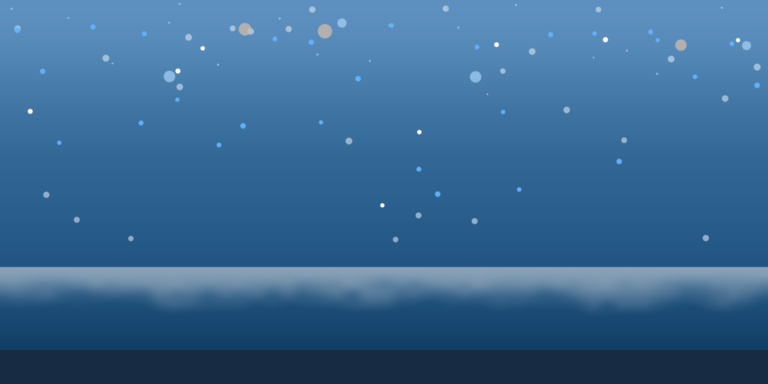
Reproduce this background procedurally as a Shadertoy shader.

```glsl
// Blue dusk sky with drifting round flakes above a misty water band and a dark shore.

// Layout, in canvas heights from the bottom
const float HORIZON = 0.3047;
const float SHORE = 0.0885;

// Colours
const vec3 SKY_TOP = vec3(0.365, 0.565, 0.745);
const vec3 SKY_MID = vec3(0.215, 0.425, 0.605);
const vec3 SKY_LOW = vec3(0.13, 0.33, 0.51);
const vec3 WATER_TOP = vec3(0.16, 0.36, 0.54);
const vec3 WATER_DEEP = vec3(0.06, 0.24, 0.39);
const vec3 MIST = vec3(0.75, 0.79, 0.82);
const vec3 SHORE_COLOR = vec3(0.09, 0.17, 0.26);

// Flake tints, with opacity in the last value
const vec4 WHITE = vec4(1.0, 1.0, 1.0, 1.0);
const vec4 AZURE = vec4(0.38, 0.70, 1.0, 0.95);
const vec4 PALE = vec4(0.85, 0.90, 0.95, 0.60);
const vec4 ICE = vec4(0.68, 0.85, 1.0, 0.65);
const vec4 SAND = vec4(0.82, 0.74, 0.67, 0.75);

// Mist
const float MIST_OPACITY = 0.64;
const float MIST_REACH = 0.55;
const float MIST_WAVER = 0.16;

float hash(float n) {
    n = fract(n * 0.1031);
    n *= n + 33.33;
    return fract(n * (n + n));
}

float hash2(vec2 p) {
    return hash(p.x + 57.0 * p.y);
}

float noise(vec2 p) {
    vec2 cell = floor(p);
    vec2 f = fract(p);
    f = f * f * (3.0 - 2.0 * f);
    float low = mix(hash2(cell), hash2(cell + vec2(1, 0)), f.x);
    float high = mix(hash2(cell + vec2(0, 1)), hash2(cell + vec2(1, 1)), f.x);
    return mix(low, high, f.y);
}

vec3 skyColor(float y) {
    float t = (y - HORIZON) / (1.0 - HORIZON);
    vec3 color = mix(SKY_LOW, SKY_MID, clamp(t * 2.0, 0.0, 1.0));
    return mix(color, SKY_TOP, smoothstep(0.4, 1.0, t));
}

vec3 waterColor(vec2 p) {
    float depth = (HORIZON - p.y) / (HORIZON - SHORE);
    vec3 color = mix(WATER_TOP, WATER_DEEP, clamp(depth, 0.0, 1.0));
    // Soft, uneven lower edge of the mist
    float waver = noise(vec2(p.x * 9.0, p.y * 14.0)) - 0.5;
    waver += 0.5 * (noise(vec2(p.x * 24.0 + 7.0, p.y * 30.0)) - 0.5);
    float edge = depth + MIST_WAVER * waver * smoothstep(0.0, 0.3, depth);
    return mix(color, MIST, MIST_OPACITY * (1.0 - smoothstep(0.0, MIST_REACH, edge)));
}

// One layer of discs: one per column, denser near the top of the span
vec3 scatter(vec3 color, vec2 p, int count, float radius, vec2 span, vec4 tint, float seed) {
    float aspect = iResolution.x / iResolution.y;
    float pixel = 1.0 / iResolution.y;
    for (int i = 0; i < count; i++) {
        float id = float(i) + seed;
        float x = aspect * (float(i) + hash(id)) / float(count);
        float fall = mix(span.x, span.y, pow(hash(id + 31.7), 1.4));
        float size = radius * mix(0.85, 1.15, hash(id + 77.3));
        float dist = length(p - vec2(x, 1.0 - fall)) - size;
        color = mix(color, tint.rgb, tint.a * (1.0 - smoothstep(-pixel, pixel, dist)));
    }
    return color;
}

void mainImage(out vec4 fragColor, in vec2 fragCoord) {
    vec2 p = fragCoord / iResolution.y;
    float pixel = 1.0 / iResolution.y;

    // Sky and flakes, from fine to large
    vec3 color = skyColor(p.y);
    color = scatter(color, p, 18, 0.0022, vec2(0.01, 0.28), PALE, 211.0);
    color = scatter(color, p, 25, 0.0080, vec2(0.02, 0.64), PALE, 13.0);
    color = scatter(color, p, 27, 0.0063, vec2(0.06, 0.54), AZURE, 101.0);
    color = scatter(color, p, 8, 0.0058, vec2(0.09, 0.56), WHITE, 157.0);
    color = scatter(color, p, 4, 0.0130, vec2(0.03, 0.35), ICE, 307.0);
    color = scatter(color, p, 3, 0.0170, vec2(0.07, 0.13), SAND, 401.0);

    // Water, then shore
    color = mix(waterColor(p), color, smoothstep(-pixel, pixel, p.y - HORIZON));
    color = mix(SHORE_COLOR, color, smoothstep(-pixel, pixel, p.y - SHORE));
    fragColor = vec4(color, 1.0);
}
```
